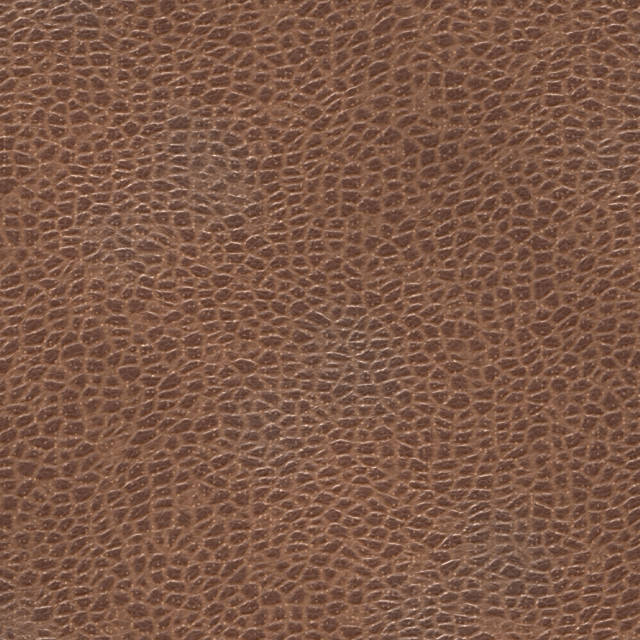
Give the GLSL for this texture, as a Shadertoy shader.

```glsl
// Draws brown pebbled leather: flat dark grains, tan creases and fine lit edges.

const vec2 GRAIN_COUNT = vec2(33.0, 51.0);    // grains across the canvas
const vec2 WRINKLE_COUNT = vec2(68.0, 98.0);  // small folds across the canvas
const float SPECK_COUNT = 125.0;
const float DUST_COUNT = 230.0;
const float ROW_SLOPE = 0.13;                 // rows rise to the right
const float CREASE_WIDTH = 0.5;
const float WRINKLE_DEPTH = 0.3;
const float LIGHT_STEP = 0.0028;              // distance used to measure slope
const float HIGHLIGHT = 0.27;
const float SHADOW = 0.17;

const vec3 GRAIN_BROWN = vec3(0.395, 0.268, 0.222);
const vec3 CREASE_TAN = vec3(0.565, 0.403, 0.310);
const vec3 SHEEN = vec3(1.0, 0.98, 0.93);
const vec3 SPECK_TINT = vec3(0.17, 0.15, 0.12);

vec2 hash2(vec2 p) {
    vec3 q = fract(p.xyx * vec3(0.1031, 0.1030, 0.0973));
    q += dot(q, q.yzx + 33.33);
    return fract((q.xx + q.yz) * q.zy);
}

// Cellular noise: nearest distance, second distance, cell id
vec3 cells(vec2 p) {
    vec2 base = floor(p);
    vec2 local = p - base;
    vec3 nearest = vec3(8.0, 8.0, 0.0);
    for (int y = -1; y <= 1; y++) {
        for (int x = -1; x <= 1; x++) {
            vec2 offset = vec2(x, y);
            vec2 seed = hash2(base + offset + 57.0);
            float d = length(offset + 0.08 + 0.84 * seed - local);
            if (d < nearest.x) nearest = vec3(d, nearest.x, seed.x);
            else nearest.y = min(nearest.y, d);
        }
    }
    return nearest;
}

// Slow layered sines, roughly -1 to 1
float drift(vec2 p) {
    return 0.5 * sin(5.1 * p.x + 3.7 * p.y + 1.0)
         + 0.3 * sin(-7.3 * p.x + 9.1 * p.y + 2.6)
         + 0.2 * sin(15.7 * p.x + 12.3 * p.y + 4.1);
}

// Bends the rows so that their direction wanders
vec2 flow(vec2 p) {
    p.y -= ROW_SLOPE * p.x;
    p.y += 0.014 * sin(8.0 * p.x + 5.0 * p.y + 0.7)
         + 0.006 * sin(21.0 * p.x - 13.0 * p.y + 2.0)
         + 0.0016 * sin(83.0 * p.x + 47.0 * p.y);
    p.x += 0.012 * sin(9.0 * p.y + 4.0 * p.x)
         + 0.002 * sin(71.0 * p.y - 39.0 * p.x);
    return p;
}

// Leather height: x is the grain dome, y adds the wrinkles
vec2 relief(vec2 p) {
    vec2 q = flow(p);
    vec3 grain = cells(q * GRAIN_COUNT);
    vec3 fold = cells(q * WRINKLE_COUNT + 19.0);
    float width = CREASE_WIDTH * (0.8 + 0.4 * grain.z);
    float dome = smoothstep(0.01, width, grain.y - grain.x);
    float wrinkle = smoothstep(0.0, 0.4, fold.y - fold.x);
    return vec2(dome, dome + WRINKLE_DEPTH * wrinkle);
}

void mainImage(out vec4 fragColor, in vec2 fragCoord) {
    vec2 p = fragCoord / iResolution.y;

    // Slope towards the light, which comes from above
    vec2 here = relief(p);
    vec2 above = relief(p + LIGHT_STEP * vec2(-0.25, 1.0));
    float slope = here.y - above.y;

    // Worn tan creases around darker grains
    float crease = 1.0 - here.x;
    float wrinkle = 1.0 - (here.y - here.x) / WRINKLE_DEPTH;
    float tan_amount = clamp(0.92 * crease + 0.22 * wrinkle - 0.06, 0.0, 1.0);
    vec3 color = mix(GRAIN_BROWN, CREASE_TAN, tan_amount);

    // Lit upper edges and shaded lower edges
    float gloss = 1.0 + 0.3 * drift(p * 1.4 + 3.0);
    float lit = max(slope, 0.0);
    color += SHEEN * HIGHLIGHT * gloss * lit * (0.55 + 0.75 * lit);
    color -= SHADOW * max(-slope, 0.0);

    // Pale specks and dusty pores
    vec3 speck = cells(p * SPECK_COUNT);
    float dot_mask = 1.0 - smoothstep(0.12, 0.38, speck.x);
    color += SPECK_TINT * dot_mask * smoothstep(0.62, 0.95, speck.z);
    color += 0.05 * (cells(p * DUST_COUNT + 7.0).z - 0.5);

    // Broad tonal drift, greyer where the surface is glossy
    color *= 1.0 + 0.045 * drift(p + 0.4);
    float grey = dot(color, vec3(0.4, 0.4, 0.2));
    color = mix(color, vec3(grey), 0.16 * smoothstep(0.25, 0.9, drift(p * 1.4 + 3.0)));

    fragColor = vec4(clamp(color, 0.0, 1.0), 1.0);
}
```
